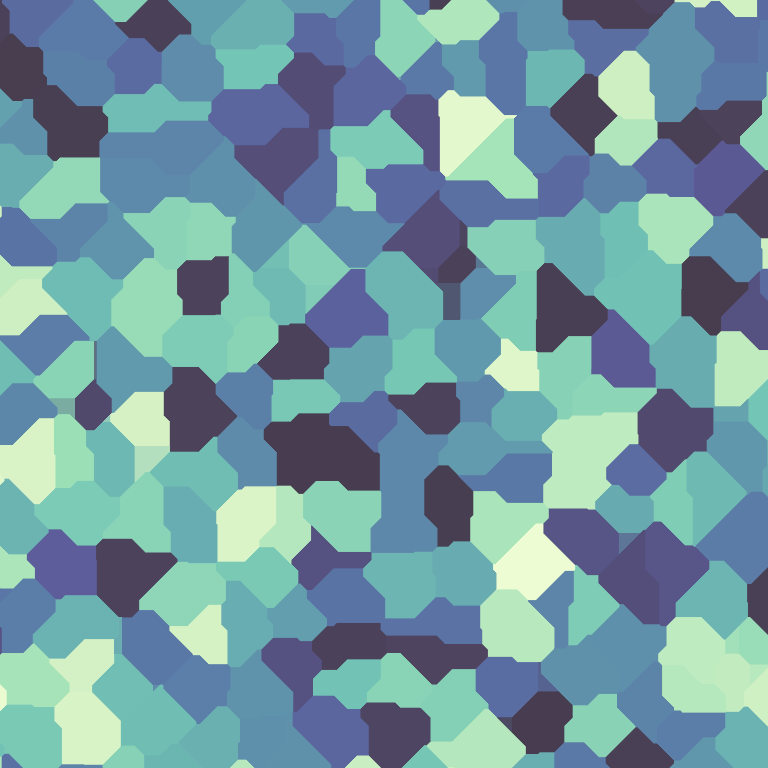
This pattern is drawn by a WebGL 1 fragment shader. Its source:

```glsl
precision highp float;

uniform vec2 u_resolution;

float hash(vec2 p) {
  return fract(sin(dot(p, vec2(127.1, 311.7))) * 43758.55);
}

vec2 hash2(vec2 p) {
  return vec2(hash(p + 3.7), hash(p.yx + 51.3));
}

float ramp(float t, float start, float end) {
  return clamp((t - start) / (end - start), 0.0, 1.0);
}

// Dark plum through blue and teal to pale lime, spaced by area share
vec3 palette(float t) {
  vec3 color = mix(vec3(0.28, 0.24, 0.31), vec3(0.30, 0.26, 0.36), ramp(t, 0.0, 0.09));
  color = mix(color, vec3(0.36, 0.36, 0.60), ramp(t, 0.09, 0.19));
  color = mix(color, vec3(0.35, 0.46, 0.65), ramp(t, 0.19, 0.28));
  color = mix(color, vec3(0.38, 0.61, 0.68), ramp(t, 0.28, 0.46));
  color = mix(color, vec3(0.45, 0.77, 0.71), ramp(t, 0.46, 0.65));
  color = mix(color, vec3(0.62, 0.88, 0.72), ramp(t, 0.65, 0.82));
  color = mix(color, vec3(0.84, 0.95, 0.77), ramp(t, 0.82, 0.93));
  return mix(color, vec3(0.93, 0.99, 0.83), ramp(t, 0.93, 1.0));
}

void main() {
  float side = min(u_resolution.x, u_resolution.y);
  float pixel = 14.0 / side;
  vec2 p = gl_FragCoord.xy * pixel;
  vec2 base = floor(p);

  // Two nearest seeds by Manhattan distance
  float nearest = 9.0;
  float second = 9.0;
  vec2 nearestCell = base;
  vec2 secondCell = base;
  for (int y = -2; y <= 2; y++) {
    for (int x = -2; x <= 2; x++) {
      vec2 cell = base + vec2(float(x), float(y));
      vec2 offset = abs(cell + hash2(cell) - p);
      float dist = offset.x + offset.y;
      if (dist < nearest) {
        second = nearest;
        secondCell = nearestCell;
        nearest = dist;
        nearestCell = cell;
      } else if (dist < second) {
        second = dist;
        secondCell = cell;
      }
    }
  }

  // Flat cell colors, blended over one pixel at the border
  float coverage = clamp(0.5 + 0.5 * (second - nearest) / pixel, 0.0, 1.0);
  vec3 inner = palette(hash(nearestCell + 17.0));
  vec3 outer = palette(hash(secondCell + 17.0));
  gl_FragColor = vec4(mix(outer, inner, coverage), 1.0);
}
```
